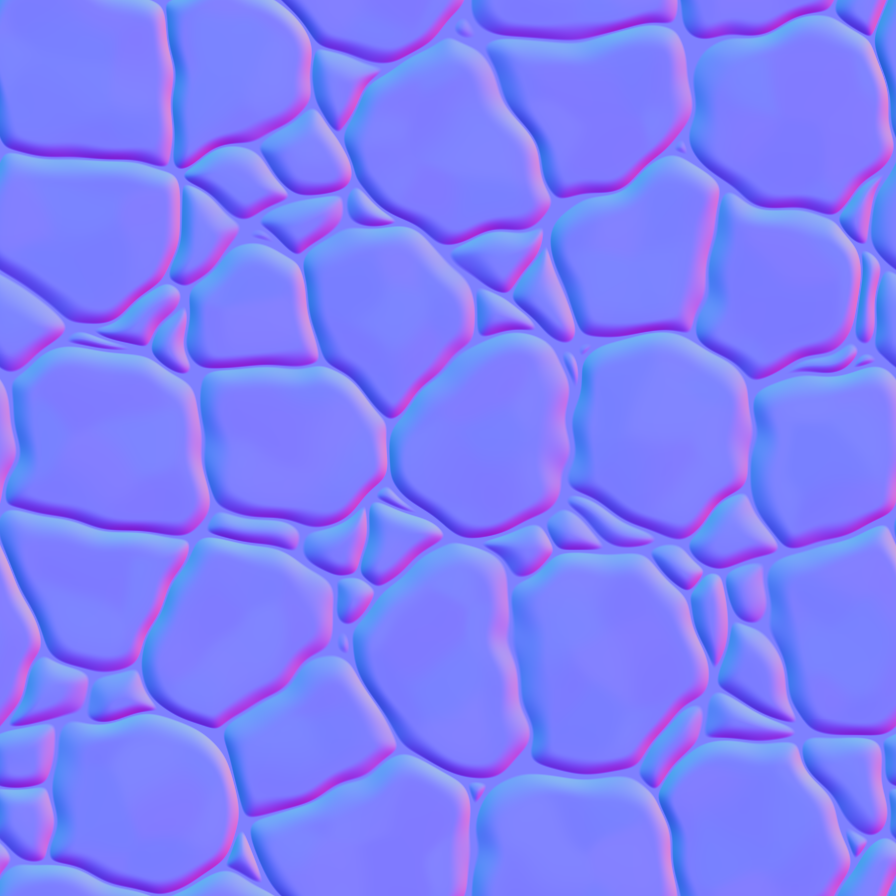
Give the GLSL for this texture map, as a Shadertoy shader.

```glsl
// Tileable normal map of bevelled paving stones with pebbles wedged in the joints.
#define STONES 5.0          // large stones per side
#define PEBBLES 10.0        // pebble candidates per side
#define PEBBLE_SINK 0.011   // larger value: fewer and smaller pebbles
#define SIZE_SPREAD 0.007   // variation of stone size
#define WOBBLE 0.022        // raggedness of the joints
#define ROUNDING 220.0      // lower value: rounder corners
#define STEEP_SLOPE 1.05    // bevel facing down and right
#define SOFT_SLOPE 0.36     // bevel facing up and left
#define STEEP_WIDTH 0.018
#define SOFT_WIDTH 0.030
#define FACETS 15.0         // chiselled dents per side
#define DENT 0.045          // depth of the dents

const float TAU = 6.2831853;
const int BIG_COUNT = 25;   // 5 x 5 neighbourhood of stones
const int SITE_COUNT = 34;  // plus 3 x 3 neighbourhood of pebbles

vec3 hash(vec2 cell, float salt) {
    vec3 q = fract((cell.xyx + salt) * vec3(0.1031, 0.1030, 0.0973));
    q += dot(q, q.yxz + 33.33);
    return fract((q.xxy + q.yzz) * q.zyx);
}

vec2 polar(float angle) { return vec2(cos(angle), sin(angle)); }

// Layered plane waves with whole wave numbers; also returns the Jacobian.
vec2 warp(vec2 p, out mat2 jacobian) {
    vec2 moved = p;
    jacobian = mat2(1.0);
    for (int i = 0; i < 11; i++) {
        vec3 h = hash(vec2(float(i), 3.0), 5.7);
        vec2 waves = round((4.0 + 1.3 * float(i)) * polar(TAU * h.x));
        vec2 push = polar(TAU * h.y) * WOBBLE / length(waves);
        float phase = TAU * (dot(waves, p) + h.z);
        moved += push * sin(phase);
        jacobian += outerProduct(push, waves) * TAU * cos(phase);
    }
    return moved;
}

// Centre (xy) and weight (z) of the k-th stone or pebble near p.
vec3 site(vec2 p, int k) {
    bool big = k < BIG_COUNT;
    int j = big ? k : k - BIG_COUNT;
    int side = big ? 5 : 3;
    float n = big ? STONES : PEBBLES;
    vec2 cell = floor(p * n) + vec2(j % side - side / 2, j / side - side / 2);
    vec3 h = hash(mod(cell, n), big ? 17.3 : 61.9);
    vec2 jitter = big ? 0.1 + 0.8 * h.xy : h.xy;
    float weight = big ? (h.z - 0.5) * SIZE_SPREAD : PEBBLE_SINK + 0.002 * h.z;
    return vec3((cell + jitter) / n, weight);
}

float power(vec2 p, vec3 s) {
    vec2 r = p - s.xy;
    return dot(r, r) + s.z;
}

// Outward direction (xy) and rounded distance (z) to the joint of the stone at p.
vec3 joint(vec2 p) {
    int nearest = 0;
    float best = 1e3;
    for (int k = 0; k < SITE_COUNT; k++) {
        float d = power(p, site(p, k));
        if (d < best) { best = d; nearest = k; }
    }
    vec3 own = site(p, nearest);
    vec2 direction = vec2(0.0);
    float total = 1e-9;
    for (int k = 0; k < SITE_COUNT; k++) {
        if (k == nearest) continue;
        vec3 other = site(p, k);
        vec2 across = other.xy - own.xy;
        float span = max(length(across), 1e-4);
        float d = (power(p, other) - best) / (2.0 * span);
        float w = exp(-ROUNDING * d);
        direction += w * across / span;
        total += w;
    }
    return vec3(direction / total, -log(total) / ROUNDING);
}

// Smoothly blended random tilts of small cells.
vec2 dents(vec2 p) {
    vec2 q = p * FACETS, tilt = vec2(0.0);
    float total = 1e-4;
    for (int k = 0; k < 9; k++) {
        vec2 cell = floor(q) + vec2(k % 3 - 1, k / 3 - 1);
        vec3 h = hash(mod(cell, FACETS), 29.1);
        vec2 r = q - cell - h.xy;
        float w = exp(-7.0 * dot(r, r));
        tilt += w * polar(TAU * h.z);
        total += w;
    }
    return DENT * tilt / total;
}

void mainImage(out vec4 fragColor, in vec2 fragCoord) {
    vec2 uv = fragCoord / iResolution.xy;
    mat2 jacobian;
    vec2 p = warp(uv, jacobian);
    vec3 edge = joint(p);
    vec2 outward = edge.xy * jacobian;
    float d = edge.z;

    // Bevel: narrow and steep below, broad and soft above
    vec2 facing = outward / (length(outward) + 1e-4);
    float steep = 0.5 + 0.5 * dot(facing, vec2(0.39, -0.92));
    float width = mix(SOFT_WIDTH, STEEP_WIDTH, steep);
    float bevel = mix(SOFT_SLOPE, STEEP_SLOPE, steep);
    bevel *= smoothstep(0.0, 0.003, d) * (1.0 - smoothstep(0.0, width, d));
    float dome = 0.04 * exp(-max(d, 0.0) / 0.03) * smoothstep(0.0, 0.003, d);

    // Faint dents on the worn face
    vec2 slope = outward * (bevel + dome) + dents(p) * smoothstep(0.0, 0.04, d);
    vec3 normal = normalize(vec3(slope - vec2(0.01, 0.0), 1.0));
    fragColor = vec4(0.5 + 0.5 * normal, 1.0);
}
```
